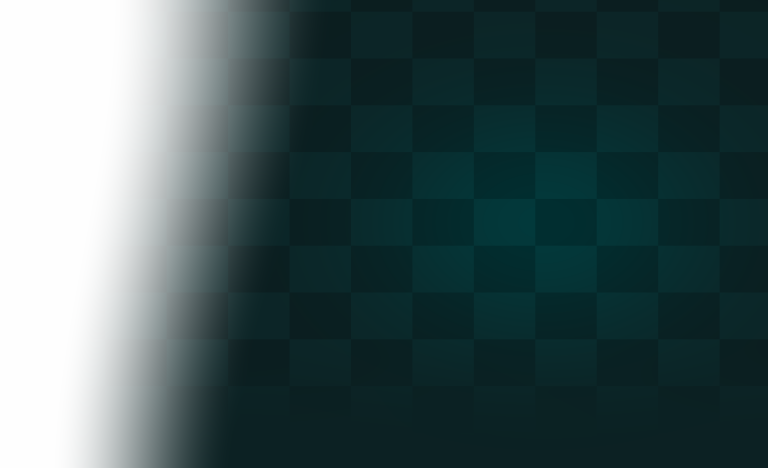
This background is drawn by a Shadertoy shader. Its source:

```glsl
// A dark teal checkerboard with a soft glow right of centre, and a blurred
// white band along the left side. The checker is a product of two smoothed
// square waves; the band is a smoothstep about a gently curved, slanted edge.

#define CELL_SIZE     vec2(0.080, 0.100)
#define CELL_ORIGIN   vec2(0.057, 0.075)
#define GLOW_CENTRE   vec2(0.705, 0.525)
#define GLOW_RADIUS   vec2(0.215, 0.250)
#define BAND_BOTTOM   0.182
#define BAND_TOP      0.290
#define BAND_SOFTNESS 0.136

const vec3 BASE_COLOUR = vec3(0.046, 0.129, 0.136);
const vec3 GLOW_COLOUR = vec3(0.006, 0.202, 0.210);
const vec3 TILE_TINT   = vec3(0.003, 0.021, 0.021);
const vec3 BAND_COLOUR = vec3(0.996);

// Alternates between +1 and -1 per unit cell, smoothed over one pixel.
vec2 squareWave(vec2 p, vec2 pixel) {
    vec2 triangle = 0.25 - abs(fract(p * 0.5 + 0.25) - 0.5);
    return clamp(4.0 * triangle / pixel, -1.0, 1.0);
}

// +1 on light tiles, -1 on dark tiles.
float checker(vec2 uv) {
    vec2 pixel = 1.0 / (iResolution.xy * CELL_SIZE);
    vec2 wave = squareWave((uv - CELL_ORIGIN) / CELL_SIZE, pixel);
    return -wave.x * wave.y;
}

// Coverage of the white band: 1 at the left, 0 past its blurred edge.
float bandCoverage(vec2 uv) {
    float edge = mix(BAND_BOTTOM, BAND_TOP, smoothstep(-0.1, 1.05, uv.y));
    float width = BAND_SOFTNESS * mix(0.88, 1.08, uv.y);
    return 1.0 - smoothstep(edge - width, edge + width, uv.x);
}

void mainImage(out vec4 fragColor, in vec2 fragCoord) {
    vec2 uv = fragCoord / iResolution.xy;

    // Glow over the dark base
    vec2 fromGlow = (uv - GLOW_CENTRE) / GLOW_RADIUS;
    float glow = exp(-dot(fromGlow, fromGlow));
    vec3 colour = mix(BASE_COLOUR, GLOW_COLOUR, glow);

    // Tiles, strongest in the glow and fading out at the bottom
    float contrast = mix(0.65, 1.0, glow) * smoothstep(0.06, 0.28, uv.y);
    colour += TILE_TINT * checker(uv) * contrast;

    // White band
    colour = mix(colour, BAND_COLOUR, bandCoverage(uv));

    fragColor = vec4(colour, 1.0);
}
```
